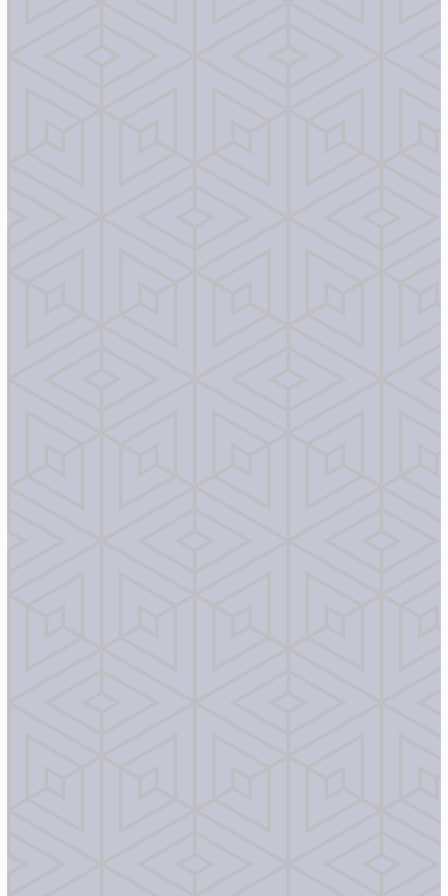
Give the GLSL for this pattern, as a WebGL 2 fragment shader.

```glsl
#version 300 es
precision highp float;

#define SPACING 0.2083                 // between upright lines, canvas width = 1
#define CUBE_CENTER vec2(0.2266, 1.7547)
#define LINE_WIDTH 0.0083
#define MIDDLE_SCALE 0.59              // nested rhombi, relative to a full face
#define SMALL_SCALE 0.18
#define MARGIN 0.0160
#define GROUND_COLOR vec3(0.77, 0.775, 0.83)
#define LINE_COLOR vec3(0.75, 0.75, 0.765)
#define MARGIN_COLOR vec3(0.985, 0.985, 0.99)

uniform vec2 u_resolution;
out vec4 fragColor;

const float ROOT3 = sqrt(3.0);
const float THIRD_TURN = radians(120.0);

// Offset from the nearest center of a hexagon two units wide
vec2 hexOffset(vec2 p) {
    vec2 halfPeriod = vec2(1.0, ROOT3);
    vec2 a = mod(p + halfPeriod, 2.0 * halfPeriod) - halfPeriod;
    vec2 b = mod(p, 2.0 * halfPeriod) - halfPeriod;
    return dot(a, a) < dot(b, b) ? a : b;
}

// Turn any of the three cube faces onto the upper one
vec2 foldToUpperFace(vec2 p) {
    float turn = THIRD_TURN * floor(atan(p.x, p.y) / THIRD_TURN + 0.5);
    float c = cos(turn), s = sin(turn);
    return vec2(c * p.x - s * p.y, s * p.x + c * p.y);
}

// Distance to the nearest line within a face
float faceLines(vec2 p) {
    vec2 q = abs(p - vec2(0.0, 1.0 / ROOT3));
    float level = q.x + q.y * ROOT3;   // 0 at the center, 1 on the outline
    float outline = abs(level - 1.0);
    float nested = min(abs(level - MIDDLE_SCALE), abs(level - SMALL_SCALE));
    // The short diagonal stops at the small rhombus
    float diagonal = max(q.x, 0.5 * (SMALL_SCALE - level));
    return min(0.5 * min(outline, nested), diagonal);
}

void main() {
    vec2 uv = gl_FragCoord.xy / u_resolution.x;
    float pixel = 1.0 / u_resolution.x;

    // Line lattice
    vec2 p = hexOffset((uv - CUBE_CENTER) / SPACING);
    float dist = faceLines(foldToUpperFace(p)) * SPACING - 0.5 * LINE_WIDTH;
    float ink = 1.0 - smoothstep(-0.6 * pixel, 0.6 * pixel, dist);
    vec3 color = mix(GROUND_COLOR, LINE_COLOR, ink);

    // Pale side margins
    float inset = min(uv.x, 1.0 - uv.x) - MARGIN;
    color = mix(MARGIN_COLOR, color, smoothstep(-0.6 * pixel, 0.6 * pixel, inset));

    fragColor = vec4(color, 1.0);
}
```
